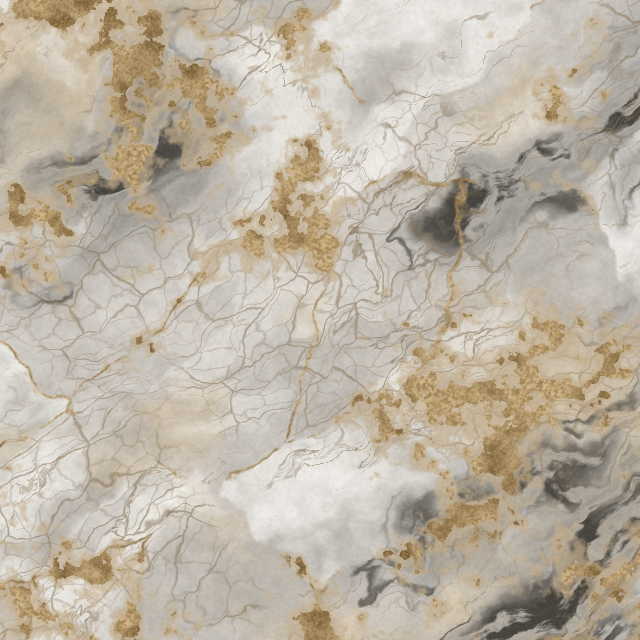
This texture is drawn by a Shadertoy shader. Its source:

```glsl
float hash(vec2 p) {
    return fract(sin(dot(p, vec2(127.1, 311.7))) * 43758.5453);
}

vec2 hash2(vec2 p) {
    return vec2(hash(p), hash(p + 57.3));
}

float noise(vec2 p) {
    vec2 i = floor(p), f = fract(p);
    f = f * f * (3.0 - 2.0 * f);
    return mix(mix(hash(i), hash(i + vec2(1, 0)), f.x),
               mix(hash(i + vec2(0, 1)), hash(i + vec2(1, 1)), f.x), f.y);
}

float fbm(vec2 p) {
    float sum = 0.0, amp = 0.5;
    for (int i = 0; i < 6; i++) {
        sum += amp * noise(p);
        p = mat2(1.6, 1.2, -1.2, 1.6) * p + 13.7;
        amp *= 0.5;
    }
    return sum / 0.984;
}

vec2 fbm2(vec2 p) {
    return vec2(fbm(p), fbm(p + 31.4)) - 0.5;
}

// Voronoi: x = distance to border, y = own id, z = neighbour id
vec3 cells(vec2 p) {
    vec2 base = floor(p), nearA = vec2(9.0), nearB = vec2(9.0);
    float idA = 0.0, idB = 0.0;
    for (int y = -2; y <= 2; y++)
    for (int x = -2; x <= 2; x++) {
        vec2 c = base + vec2(x, y);
        vec2 r = c + hash2(c) - p;
        float id = hash(c + 91.7);
        if (dot(r, r) < dot(nearA, nearA)) {
            nearB = nearA; idB = idA;
            nearA = r; idA = id;
        } else if (dot(r, r) < dot(nearB, nearB)) {
            nearB = r; idB = id;
        }
    }
    float border = dot(0.5 * (nearA + nearB), normalize(nearB - nearA));
    return vec3(border, idA, idB);
}

float crack(float d, float width) {
    return 1.0 - smoothstep(0.0, width, abs(d));
}

// Coordinates along and across the slanted bedding
vec2 bedding(vec2 p, float angle) {
    vec2 dir = vec2(cos(angle), sin(angle));
    return vec2(dot(p, dir), dot(p, vec2(-dir.y, dir.x)));
}

// Tone of a plate, blended over its border
float plateTone(vec3 plate, float low, float high, float blur) {
    float own = smoothstep(low, high, plate.y);
    float other = smoothstep(low, high, plate.z);
    return mix(0.5 * (own + other), own, smoothstep(0.0, blur, plate.x));
}

void mainImage(out vec4 fragColor, in vec2 fragCoord) {
    const vec3 stone = vec3(0.775, 0.755, 0.725);
    const vec3 cream = vec3(0.82, 0.765, 0.675);
    const vec3 white = vec3(0.90, 0.89, 0.87);
    const vec3 slate = vec3(0.63, 0.62, 0.60);
    const vec3 coal = vec3(0.22, 0.21, 0.19);
    const vec3 sand = vec3(0.755, 0.675, 0.55);
    const vec3 gold = vec3(0.72, 0.61, 0.43);
    const vec3 bronze = vec3(0.42, 0.31, 0.15);
    const vec3 umber = vec3(0.53, 0.45, 0.34);

    // Warped space
    vec2 uv = fragCoord / iResolution.y;
    vec2 p = uv + 0.20 * fbm2(uv * 3.0) + 0.05 * fbm2(uv * 16.0 + 5.0);
    vec2 bed = bedding(p, 0.6);
    float fine = fbm(uv * 55.0);
    float speck = noise(bedding(uv, 0.4) * 290.0);

    // Plates and smaller fragments of pale stone
    vec3 plate = cells(bed * vec2(2.8, 4.0) + 3.0);
    vec3 shard = cells(bed * vec2(7.0, 11.0) + 44.0);
    float broken = smoothstep(0.44, 0.56, fbm(p * 4.0 + 80.0));
    float pale = mix(plateTone(plate, 0.30, 0.55, 0.012),
                     plateTone(shard, 0.25, 0.75, 0.03), 0.65 * broken);
    float cloud = fbm(bed * vec2(6.0, 11.0) + 21.0);
    vec3 col = mix(stone, cream, smoothstep(0.45, 0.60, fbm(p * 3.5 + 40.0)));
    col = mix(col, white, pale * smoothstep(0.18, 0.46, cloud));
    col += 0.14 * (cloud - 0.5) + 0.10 * (fine - 0.5);

    // Grey beds with charcoal streaks
    float shade = fbm(bed * vec2(1.7, 4.0) + 8.0) - 0.06 * pale;
    float streak = fbm(bed * vec2(11.0, 42.0) + 2.0);
    vec3 bedTone = slate + 0.45 * (streak - 0.5);
    col = mix(col, bedTone, 0.65 * smoothstep(0.53, 0.66, shade));
    float soot = smoothstep(0.61, 0.72, shade) * smoothstep(0.45, 0.60, streak + 0.25 * (fine - 0.5));
    float rift = crack(shade - 0.60, 0.014) * smoothstep(0.46, 0.62, fbm(p * 6.0 + 70.0));
    col = mix(col, coal, 0.88 * max(soot, 0.7 * rift));

    // Fine vein network and long slanted veins
    float veined = smoothstep(0.42, 0.62, fbm(uv * 5.0 + 15.0));
    float net = crack(cells(bed * vec2(8.0, 16.0)).x, 0.04);
    float web = crack(cells(bed * vec2(19.0, 31.0) + 6.0).x, 0.07);
    float ridge = crack(fbm(bed * vec2(3.0, 11.0) + 50.0) - 0.5, 0.011);
    float strand = crack(fbm(bed * vec2(6.0, 22.0) + 65.0) - 0.5, 0.014);
    col = mix(col, umber, veined * max(0.55 * net, 0.28 * web));
    col = mix(col, umber, smoothstep(0.38, 0.58, cloud) * max(0.6 * ridge, 0.4 * strand));

    // Gold: sandy halo, flaking crust and thin seams
    float seam = exp(-10.0 * plate.x);
    float flake = fbm(p * 26.0 + 90.0) - 0.5;
    float ore = fbm(p * 4.5 + 7.0) + 0.20 * seam - 0.09;
    float grit = 0.35 * flake + 0.35 * (fine - 0.5);
    col = mix(col, sand, 0.72 * smoothstep(0.51, 0.63, ore + grit));
    float crust = smoothstep(0.665, 0.695, ore + 1.3 * grit);
    float thread = crack(plate.x, 0.017) * smoothstep(0.48, 0.58, fbm(uv * 6.0 + 33.0) + grit);
    float tarnish = smoothstep(0.48, 0.72, fbm(uv * 30.0 + 60.0) + 0.45 * (speck - 0.5));
    vec3 metal = mix(gold, bronze, 0.75 * tarnish) + 0.24 * (speck - 0.5);
    col = mix(col, metal, max(0.9 * crust, 0.8 * thread));

    // Faint mineral grain
    col += 0.035 * (speck - 0.5);
    fragColor = vec4(clamp(col, 0.0, 1.0), 1.0);
}
```
